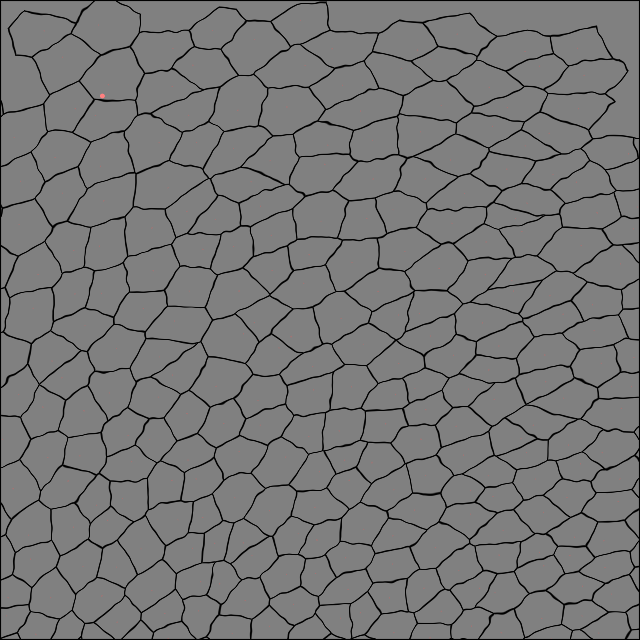
Give the GLSL for this pattern, as a WebGL 2 fragment shader.

```glsl
#version 300 es
precision highp float;
// Draws a grey sheet of elongated, gently turning cells with thin dark wavy walls.

uniform vec2 u_resolution;
out vec4 fragColor;

// Integer hash giving two values from 0 to 1
vec2 hash2(vec2 cell) {
    uvec2 v = uvec2(ivec2(cell) + 4096);
    v = v * 1664525u + 1013904223u;
    v.x += v.y * 1664525u;
    v.y += v.x * 1664525u;
    v ^= v >> 16u;
    v.x += v.y * 1664525u;
    v.y += v.x * 1664525u;
    v ^= v >> 16u;
    return vec2(v & 65535u) / 65535.0;
}

vec2 noise2(vec2 p) {
    vec2 i = floor(p), f = fract(p);
    f = f * f * (3.0 - 2.0 * f);
    return mix(mix(hash2(i), hash2(i + vec2(1, 0)), f.x),
               mix(hash2(i + vec2(0, 1)), hash2(i + vec2(1, 1)), f.x), f.y);
}

// Curved grid: x runs along the cells, y across them
vec2 toGrid(vec2 p) {
    float along = 11.0 * p.x + 12.6 * p.y + 0.65 * p.x * p.x - 1.4 * p.x * p.y - 4.0 * p.y * p.y;
    float across = -17.5 * p.x + 12.0 * p.y + 3.2 * p.x * p.x + 9.5 * p.x * p.y + 0.5 * p.y * p.y;
    return vec2(along, across);
}

mat2 gridJacobian(vec2 p) {
    return mat2(11.0 + 1.3 * p.x - 1.4 * p.y, -17.5 + 6.4 * p.x + 9.5 * p.y,
                12.6 - 1.4 * p.x - 8.0 * p.y, 12.0 + 9.5 * p.x + p.y);
}

// Jittered seeds in staggered rows
vec2 seedOf(vec2 cell) {
    float stagger = 0.5 * mod(cell.y, 2.0) - 0.25;
    return cell + 0.5 + 0.74 * (hash2(cell) - 0.5) + vec2(stagger, 0.0);
}

// Newton steps from a nearby canvas point back to the seed
vec2 toCanvas(vec2 seed, vec2 p) {
    for (int i = 0; i < 2; i++) {
        p += inverse(gridJacobian(p)) * (seed - toGrid(p));
    }
    return p;
}

// Empty margins along the top and in the upper corners
bool isEmpty(vec2 s) {
    return s.y > 0.972 || (s.y > 0.86 && s.x < 0.03) || (s.y > 0.79 && s.x > 0.945);
}

void main() {
    vec2 uv = gl_FragCoord.xy / u_resolution;
    vec2 p = uv + 0.007 * (noise2(uv * 24.0) - 0.5) + 0.0045 * (noise2(uv * 80.0 + 37.0) - 0.5);
    vec2 grid = toGrid(p);
    mat2 jacobian = gridJacobian(p);
    vec2 base = floor(grid);

    // Nearest seed
    vec2 nearest = vec2(9.0);
    for (int j = -2; j <= 2; j++) {
        for (int i = -2; i <= 2; i++) {
            vec2 offset = seedOf(base + vec2(i, j)) - grid;
            if (dot(offset, offset) < dot(nearest, nearest)) nearest = offset;
        }
    }
    vec2 centre = toCanvas(grid + nearest, p);
    bool emptyHere = isEmpty(centre);

    // Distance to the closest wall, in canvas units
    float wall = 1.0;
    for (int j = -2; j <= 2; j++) {
        for (int i = -2; i <= 2; i++) {
            vec2 offset = seedOf(base + vec2(i, j)) - grid;
            vec2 gap = offset - nearest;
            if (dot(gap, gap) < 1e-5) continue;
            vec2 normal = normalize(gap);
            float d = dot(0.5 * (nearest + offset), normal) / length(normal * jacobian);
            if (d < wall && !(emptyHere && isEmpty(toCanvas(grid + offset, p)))) wall = d;
        }
    }

    // Thin frame around the canvas
    vec2 margin = min(uv, 1.0 - uv);
    wall = min(wall, min(margin.x, margin.y) - 0.0007);

    // Faint red specks at the cell centres and one bright dot
    vec3 color = vec3(0.5);
    float speck = 1.0 - smoothstep(0.0003, 0.0017, length(p - centre));
    if (!emptyHere) color = mix(color, vec3(0.8, 0.4, 0.4), 0.45 * speck);
    float dotMask = 1.0 - smoothstep(0.003, 0.0045, length(uv - vec2(0.16, 0.85)));

    color *= smoothstep(0.0003, 0.0019, wall);
    color = mix(color, vec3(1.0, 0.5, 0.5), dotMask);
    fragColor = vec4(color, 1.0);
}
```
